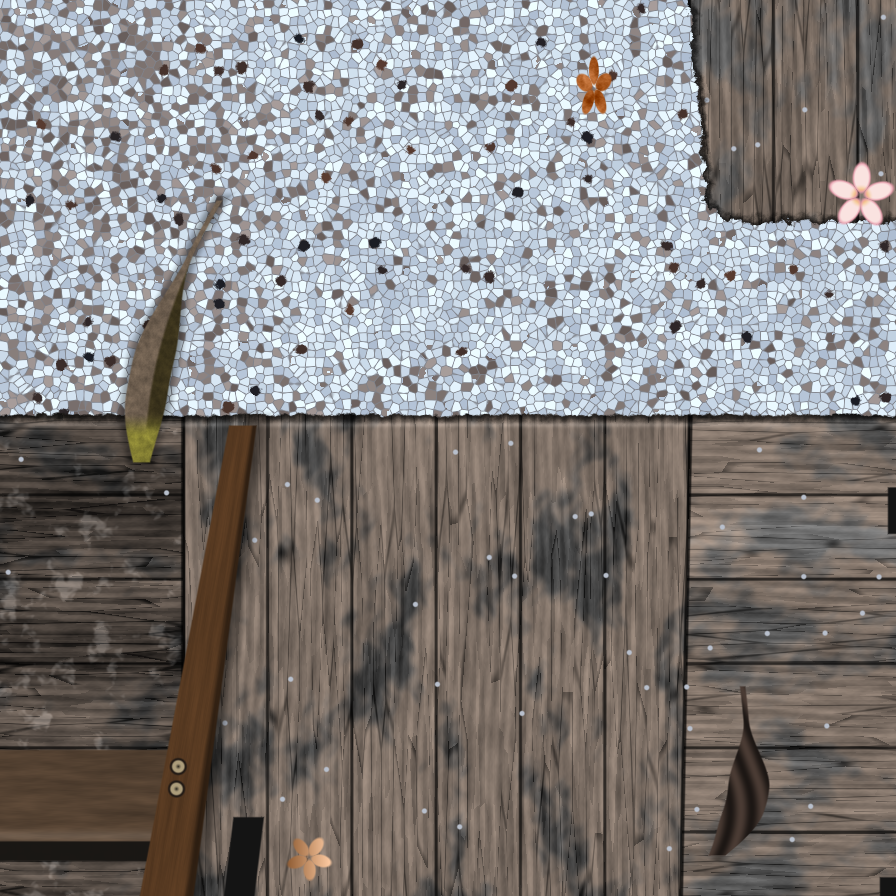
Give the GLSL for this texture, as a Shadertoy shader.

```glsl
float hash(vec2 p) {
  vec3 q = fract(p.xyx * .1031);
  q += dot(q, q.yzx + 33.33);
  return fract((q.x + q.y) * q.z);
}

// Cellular noise: nearest distance, gap to the next cell, cell id
vec3 cells(vec2 p) {
  vec3 r = vec3(8, 8, 0);
  for (int k = 0; k < 9; k++) {
    vec2 c = floor(p) + vec2(k % 3 - 1, k / 3 - 1);
    float d = length(c + .1 + .8 * vec2(hash(c), hash(c + 71.)) - p);
    if (d < r.x) r = vec3(d, r.x, hash(c + 23.));
    else r.y = min(r.y, d);
  }
  return vec3(r.x, r.y - r.x, r.z);
}

// Layered, warped sines
float blotch(vec2 p) {
  float sum = 0., amp = .6;
  for (int i = 0; i < 5; i++) {
    p = mat2(.8, .6, -.6, .8) * p * 1.8 + 1.7;
    sum += amp * sin(p.x + 1.4 * sin(p.y * .8)) * cos(p.y + sin(p.x * .7));
    amp *= .68;
  }
  return sum;
}

float band(float x, float w) { return exp(-x * x / w / w); }

void paint(inout vec3 col, vec3 ink, float d) {
  col = mix(ink, col, smoothstep(-.0013, .0013, d));
}

// Five elliptical petals folded around the centre
float petals(vec2 p, float size, float turn) {
  float a = mod(atan(p.y, p.x) + turn, 1.2566) - .6283;
  vec2 q = length(p) * vec2(cos(a), sin(a)) / size;
  return (length((q - vec2(.56, 0)) / vec2(.46, .27)) - 1.) * size * .27;
}

// Tapered leaf with its stem at t = 1
float blade(float across, float t, float len) {
  float wide = .003 + .02 * smoothstep(-.15, .25, t) * (1. - smoothstep(.4, .8, t));
  return max(abs(across) - wide, (abs(t - .5) - .5) * len);
}

// Weathered planks; the grain runs along q.y
vec3 planks(vec2 q, float light, float grime) {
  vec3 crack = cells(q * vec2(85, 5) + 40.);
  float stain = smoothstep(-.1, .7, blotch(q * vec2(13, 8) + 3.));
  float tone = light - .05 + .1 * cells(q * vec2(190, 11)).z;
  tone += .05 * blotch(q * vec2(70, 25)) - grime * stain;
  tone += .035 * sin(q.x * 520. + 3. * sin(q.y * 14.));
  tone -= .15 * smoothstep(.13, 0., crack.y) * step(.4, crack.z);
  float seam = abs(fract(q.x / .0941 + .5) - .5) * .0941;
  tone = max(tone, .07) * mix(.35, 1., smoothstep(.0006, .0028, seam));
  return tone * mix(vec3(1.1, .98, .89), vec3(1), stain);
}

vec3 gravel(vec2 p) {
  vec3 stone = cells(p * 105.), litter = cells(p * 34. + 9.);
  float soil = .13 + .25 * band(length(p - vec2(.18, .86)), .18);
  soil += .14 * smoothstep(.35, 0., p.x) + .08 * blotch(p * 18.);
  vec3 col = mix(vec3(.68, .74, .82), vec3(.9, .96, 1), stone.z * 1.2);
  if (fract(stone.z * 37.) < soil) col = vec3(.4, .36, .35) + .26 * stone.z;
  col = mix(vec3(.5, .51, .54), col, smoothstep(-.04, .22, stone.y));
  float bit = smoothstep(.24, .14, litter.x + .1 * blotch(p * 90.));
  vec3 husk = mix(vec3(.1, .11, .14), vec3(.36, .24, .19), fract(litter.z * 91.));
  return mix(col, husk, bit * step(.86, litter.z));
}

void mainImage(out vec4 fragColor, in vec2 fragCoord) {
  vec2 uv = fragCoord / iResolution.xy;
  float x = uv.x, y = uv.y, rightSeam = .76 + .02 * y;
  bool low = y < .54, left = low && x < .2045, right = low && x > rightSeam;

  // Decking in three panels plus the upper corner
  float light = low ? .45 : .43, grime = low ? .21 : .08;
  if (left) light = .27 + .07 * sin(y * 40.);
  if (right) light += .1 * band(y - .405, .035);
  if (left || right) grime = .13;
  vec3 col = planks(left || right ? uv.yx - vec2(.0713, 0) : uv - vec2(.2045, 0), light, grime);
  if (left) col += .16 * smoothstep(.3, .9, blotch(uv * 28.));
  float joint = min(abs(x - .2045), abs(x - rightSeam));
  if (low) col *= mix(.25, 1., smoothstep(.001, .0035, joint));
  vec3 fleck = cells(uv * 23.);
  if (fleck.z > .84) col = mix(col, vec3(.72, .75, .8), smoothstep(.09, .04, fleck.x));

  // Low cross beam
  vec3 beam = vec3(.32, .25, .19) * (1. + .14 * blotch(uv * vec2(12, 90)));
  paint(col, vec3(.1, .09, .08), max(abs(y - .051) - .012, x - .2));
  paint(col, beam + .1 * band(y - .067, .006), max(abs(y - .112) - .051, x - .2));

  // Gravel with a ragged rim and a dark gap below it
  float rough = .005 * blotch(uv * 75.);
  vec2 corner = vec2(.825 - .09 * (y - .75), .787) - uv;
  float nook = length(max(corner, 0.)) - .035 + min(max(corner.x, corner.y), 0.);
  float bed = max(.537 - y + rough * .5, rough - nook);
  col = col * mix(.3, 1., smoothstep(0., .012, bed)) + .1 * band(y - .526, .003);
  paint(col, gravel(uv), bed);

  // Slanted bar, its shadow and two screws
  float side = x - .186 - .162 * y, halfWidth = .03 - .028 * y;
  float bar = max(abs(side) - halfWidth, y - .525);
  if (side > 0.) col *= mix(.55, 1., smoothstep(0., .02, bar));
  vec3 timber = vec3(.34, .225, .13) * (1. + .1 * blotch(vec2(side * 160., y * 9.)));
  paint(col, timber * mix(1., .55, smoothstep(.55, .85, side / halfWidth)), bar);
  for (float i = 0.; i < 2.; i++) {
    float r = length(uv - vec2(.199, .1445) + i * vec2(.002, .025));
    paint(col, vec3(.13, .1, .08), r - .0095);
    paint(col, vec3(.67, .61, .48) * smoothstep(-.002, .004, r), r - .007);
  }

  // Dark posts
  float post = max(abs(x - .267 - .12 * y) - .017, y - .088);
  post = min(post, max(.991 - x, abs(y - .43) - .026));
  paint(col, vec3(.08), min(post, max(.982 - x, y - .021)));

  // Long curled leaf with a green tip
  float t = (y - .484) / .292, across = x - .158 - .087 * t * t;
  float leaf = blade(across, t, .292);
  col *= mix(.65, 1., smoothstep(0., .012, leaf));
  vec3 skin = mix(vec3(.43, .37, .31), vec3(.23, .2, .11), smoothstep(.002, .006, across));
  skin = mix(vec3(.52, .5, .2), skin, smoothstep(.1, .19, t));
  paint(col, skin * (1. + .15 * blotch(uv * 110.)), leaf);

  // Small withered leaf
  t = (y - .045) / .189;
  across = x - .836 + .036 * pow(max(0., 1. - t / .45), 2.) + .02 * pow(max(0., t - .4), 2.);
  paint(col, vec3(.2, .16, .14) * (1. + .45 * sin(across * 260. + y * 90.)), blade(across, t, .189));

  // Fallen blossoms
  vec2 p = uv - vec2(.961, .781);
  float bloom = petals(p, .037, .35);
  skin = mix(vec3(.95, .74, .42), vec3(.98, .89, .88), smoothstep(.004, .014, length(p)));
  paint(col, mix(skin, vec3(.91, .62, .68), smoothstep(-.003, 0., bloom)), bloom);
  p = (uv - vec2(.663, .902)) * vec2(1.7, 1);
  paint(col, vec3(.65, .34, .12) + .15 * blotch(uv * 60.), petals(p, .034, .3));
  p = uv - vec2(.345, .043);
  paint(col, vec3(.78, .58, .42) + 9. * p.x, petals(p, .025, .9));

  fragColor = vec4(clamp(col, 0., 1.), 1);
}
```
